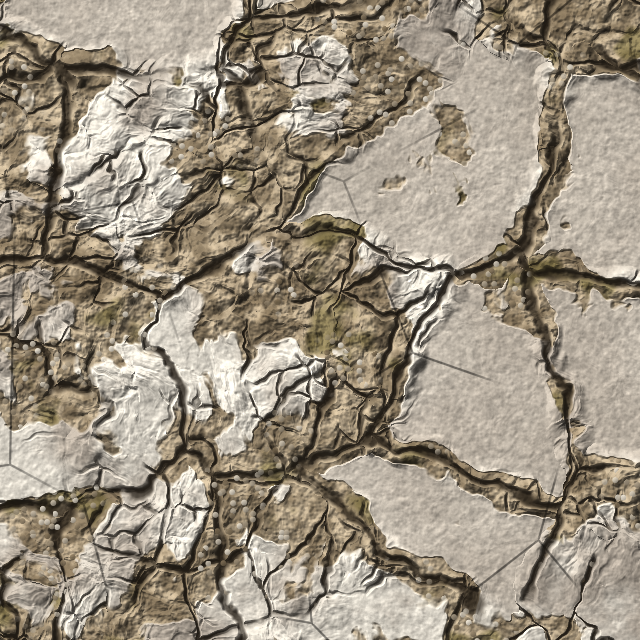
A WebGL 2 fragment shader for this texture:

```glsl
#version 300 es
precision highp float;
// Weathered, fractured limestone: smooth slabs among broken rock, soil and gravel.
// Warped Voronoi cells make plates and cracks; fractal noise makes soil and grain.
// The resulting height field is lit from the upper left with short cast shadows.
uniform vec2 u_resolution;
out vec4 fragColor;

const vec2 LIGHT_DIR = vec2(-0.6, 0.8);
const vec3 STONE_DARK = vec3(0.65, 0.61, 0.56);
const vec3 STONE_PALE = vec3(0.85, 0.825, 0.775);
const vec3 SLAB = vec3(0.725, 0.685, 0.63);
const vec3 SOIL_PALE = vec3(0.67, 0.60, 0.49);
const vec3 SOIL_DARK = vec3(0.43, 0.37, 0.28);
const vec3 CREVICE = vec3(0.13, 0.105, 0.075);
const vec3 MOSS = vec3(0.34, 0.31, 0.14);

float hash(vec2 p) {
    vec3 v = fract(p.xyx * 0.1031);
    v += dot(v, v.yzx + 33.33);
    return fract((v.x + v.y) * v.z);
}

vec2 hash2(vec2 p) {
    return vec2(hash(p), hash(p + 57.3));
}

float noise(vec2 p) {
    vec2 i = floor(p), f = fract(p);
    f = f * f * (3.0 - 2.0 * f);
    return mix(mix(hash(i), hash(i + vec2(1, 0)), f.x),
               mix(hash(i + vec2(0, 1)), hash(i + 1.0), f.x), f.y);
}

float fbm(vec2 p, int octaves) {
    float sum = 0.0, amp = 0.5, total = 0.0;
    for (int i = 0; i < octaves; i++) {
        sum += amp * noise(p);
        total += amp;
        amp *= 0.52;
        p = mat2(1.6, 1.2, -1.2, 1.6) * p + 11.7;
    }
    return sum / total;
}

// Voronoi cell: border distance, cell id, offset from the cell point.
vec4 cells(vec2 p) {
    vec2 base = floor(p), near = vec2(9), next = vec2(9), nearCell = base;
    for (int k = 0; k < 9; k++) {
        vec2 cell = base + vec2(k % 3 - 1, k / 3 - 1);
        vec2 r = cell + hash2(cell) - p;
        if (dot(r, r) < dot(near, near)) {
            next = near; near = r; nearCell = cell;
        } else if (dot(r, r) < dot(next, next)) next = r;
    }
    float border = dot(0.5 * (near + next), normalize(next - near));
    return vec4(border, hash(nearCell + 91.7), -near);
}

float gap(float dist, float width) {
    return 1.0 - smoothstep(0.2 * width, width, dist);
}

float tilt(vec4 cell) {
    return dot(cell.zw, hash2(vec2(cell.y * 97.0, 3.0)) - 0.5) * smoothstep(0.0, 0.12, cell.x);
}

// Rock surface: height, crack depth, soil cover, calmness of the slab.
vec4 surface(vec2 p) {
    vec2 ripple = vec2(fbm(p * 13.0, 4), fbm(p * 13.0 + 40.0, 4)) - 0.5;
    vec2 q = p + 0.065 * ripple + 0.07 * (vec2(noise(p * 4.0), noise(p * 4.0 + 19.0)) - 0.5);
    vec4 plate = cells(q * 3.3 + 4.0);
    vec4 block = cells(q * vec2(9.5, 8.0) + 7.0);
    vec4 chip = cells(q * 22.0 + 31.0);
    float calm = smoothstep(0.58, 0.66, plate.y) * smoothstep(0.02, 0.12, plate.x);
    float rough = (1.0 - calm) * smoothstep(0.3, 0.56, fbm(p * 4.5 + 20.0, 3));

    // Cracks from wide joints down to chipped edges
    float joint = gap(plate.x / 3.3, 0.003 + 0.011 * noise(p * 10.0)) * smoothstep(0.2, 0.5, noise(p * 7.0 + 3.0));
    float split = gap(block.x / 9.0, 0.002 + 0.007 * noise(p * 17.0)) * smoothstep(0.42, 0.7, noise(p * 11.0 + 5.0));
    float flake = gap(chip.x / 22.0, 0.0045) * smoothstep(0.5, 0.8, noise(p * 19.0 + 8.0));
    float crack = max(joint, max(split * (1.0 - calm), 0.75 * flake * rough));

    // Soil gathers on broken ground and along the joints
    float worn = fbm(q * 10.0 + 60.0, 5) + 0.09 * rough - 0.16 * calm;
    worn += 0.11 * gap(plate.x / 3.3, 0.045) + 0.05 * gap(block.x / 9.0, 0.02);
    float soil = smoothstep(0.57, 0.62, worn);

    float height = -0.012 * crack - 0.005 * soil;
    height += rough * (0.022 * tilt(block) + 0.013 * tilt(chip));
    height += mix(0.004, 0.023, rough) * fbm(q * 20.0, 5);
    height += (0.0014 + 0.0035 * soil) * fbm(p * 120.0, 2);
    return vec4(height, crack, soil, calm);
}

void main() {
    vec2 p = gl_FragCoord.xy / min(u_resolution.x, u_resolution.y);
    vec4 rock = surface(p);
    float crack = rock.y, soil = rock.z, calm = rock.w;
    float facing = (rock.x - surface(p + 0.002 * LIGHT_DIR).x) / 0.002;
    float shadow = smoothstep(0.001, 0.009, surface(p + 0.008 * LIGHT_DIR).x - rock.x);

    // Stone and soil colours
    float grain = fbm(p * 150.0, 3) - 0.5;
    vec3 color = mix(STONE_DARK, STONE_PALE, smoothstep(0.32, 0.65, fbm(p * 9.0 + 80.0, 5)));
    color = mix(color, SLAB + 0.12 * (fbm(p * 7.0, 4) - 0.5), 0.8 * calm);
    vec3 earth = mix(SOIL_PALE, SOIL_DARK, smoothstep(0.3, 0.68, fbm(p * 45.0 + 15.0, 4)));
    color = mix(color, earth, 0.88 * soil);
    color = mix(color, MOSS, 0.5 * soil * smoothstep(0.62, 0.78, fbm(p * 14.0 + 33.0, 3)));

    // Long straight hairlines
    float hairline = gap(cells(p * 2.7 + 12.0).x / 2.7, 0.0028);
    color *= 1.0 - 0.45 * hairline * smoothstep(0.4, 0.65, noise(p * 6.0 + 71.0));

    // Relief lighting and dark crevices
    color *= 1.0 + clamp(0.75 * facing, -0.5, 0.24) + 0.3 * grain;
    color *= 1.0 - 0.5 * shadow;
    color = mix(color, CREVICE, 0.85 * crack * (0.65 + 0.35 * noise(p * 60.0)));

    // Loose gravel resting on soil and in cracks
    vec4 pebble = cells(p * 72.0);
    float bed = max(soil, crack) * smoothstep(0.5, 0.68, noise(p * 9.0 + 44.0));
    float stone = (1.0 - smoothstep(0.26, 0.4, length(pebble.zw))) * step(0.5, pebble.y) * bed;
    vec3 gravel = mix(SOIL_DARK, STONE_PALE, fract(pebble.y * 17.0));
    color = mix(color, gravel * (1.0 + 0.7 * dot(pebble.zw, LIGHT_DIR)), 0.85 * stone);

    fragColor = vec4(clamp(color, 0.0, 1.0), 1.0);
}
```
